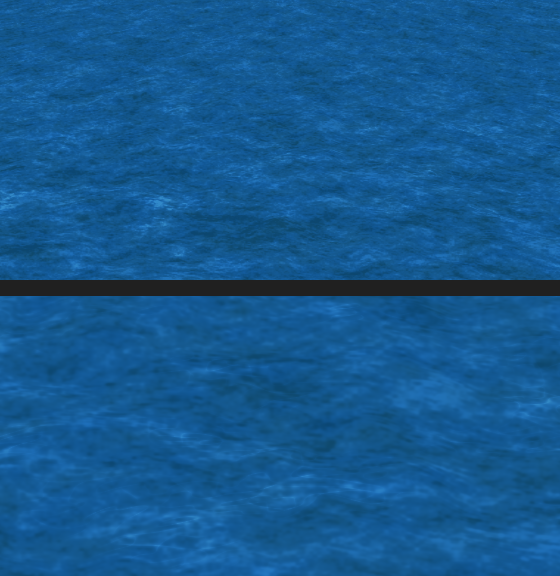
Top, the full canvas; bottom, a detail of the centre.
This texture is drawn by a Shadertoy shader. Its source:

```glsl
float hash(vec2 cell) {
    vec3 h = fract(cell.xyx * vec3(0.1031, 0.1030, 0.0973));
    h += dot(h, h.yzx + 33.33);
    return fract((h.x + h.y) * h.z);
}

// Smooth value noise from -1 to 1
float noise(vec2 p) {
    vec2 cell = floor(p), f = fract(p);
    f = f * f * (3.0 - 2.0 * f);
    float low = mix(hash(cell), hash(cell + vec2(1, 0)), f.x);
    float high = mix(hash(cell + vec2(0, 1)), hash(cell + vec2(1, 1)), f.x);
    return 2.0 * mix(low, high, f.y) - 1.0;
}

// Layered horizontal ripples; the finest fade out with distance
float ripples(vec2 water, float distanceScale) {
    float sum = 0.0, weight = 0.27;
    vec2 frequency = vec2(5.0, 19.0);
    for (int i = 0; i < 5; i++) {
        float tilt = i % 2 == 0 ? 0.12 : -0.14;
        vec2 p = vec2(water.x, water.y + tilt * water.x) * frequency;
        float visible = 1.0 - smoothstep(220.0, 600.0, frequency.y * distanceScale);
        sum += weight * visible * noise(p + float(i) * 17.3);
        frequency *= vec2(1.85, 1.8);
        weight *= 0.97;
    }
    return sum;
}

// Thin lines along the zero level of stretched noise
float crests(vec2 water, vec2 frequency) {
    float ridge = 1.0 - abs(noise(water * frequency));
    return pow(ridge, 6.0);
}

vec3 waterColor(float tone) {
    vec3 trough = vec3(0.050, 0.280, 0.435);
    vec3 body = vec3(0.077, 0.350, 0.578);
    vec3 lit = vec3(0.125, 0.440, 0.715);
    vec3 color = mix(trough, body, smoothstep(-0.15, 0.55, tone));
    return mix(color, lit, smoothstep(0.45, 1.05, tone));
}

void mainImage(out vec4 fragColor, in vec2 fragCoord) {
    vec2 p = fragCoord / iResolution.y;

    // Perspective: waves shrink toward the top
    float distanceScale = 1.0 / (1.28 - p.y);
    vec2 water = vec2((p.x - 1.0) * distanceScale, log(distanceScale)) + 6.0;

    // Bend the ripples into small rolling swells
    water.y += 0.016 * noise(water * vec2(6.0, 12.0));
    water.y += 0.008 * noise(water * vec2(15.0, 28.0) + 31.0);

    float contrast = mix(1.0, 0.72, smoothstep(0.2, 0.9, p.y));
    float tone = 0.45 + 0.80 * contrast * ripples(water, distanceScale);

    // Dark hollows and brighter patches
    tone += 0.10 * contrast * noise(water * vec2(4.0, 14.0) + 53.0);

    // Fine light streaks gathered in patches
    float patches = smoothstep(-0.4, 0.7, noise(water * vec2(7.0, 20.0) + 71.0));
    float streaks = crests(water + vec2(0.0, 0.10 * water.x), vec2(17.0, 66.0));
    streaks += 0.8 * crests(water - vec2(0.0, 0.13 * water.x), vec2(29.0, 110.0));
    tone += 0.24 * contrast * patches * streaks;

    // Surface grain, crossed by fine short strokes
    tone += 0.13 * noise(p * vec2(110.0, 205.0));
    tone += 0.09 * noise(p * vec2(190.0, 230.0) + 9.0);

    // Sparse pale glints on the nearer water
    float glint = smoothstep(0.85, 1.25, tone) * patches * (1.0 - smoothstep(0.55, 0.85, p.y));
    vec3 color = waterColor(tone) + glint * vec3(0.07, 0.10, 0.07);

    // Slight drift between greener and purer blue
    float drift = noise(water * vec2(13.0, 38.0) + 90.0) + 0.5 * noise(p * vec2(70.0, 110.0));
    color += drift * vec3(-0.007, -0.003, 0.014);

    fragColor = vec4(color, 1.0);
}
```
